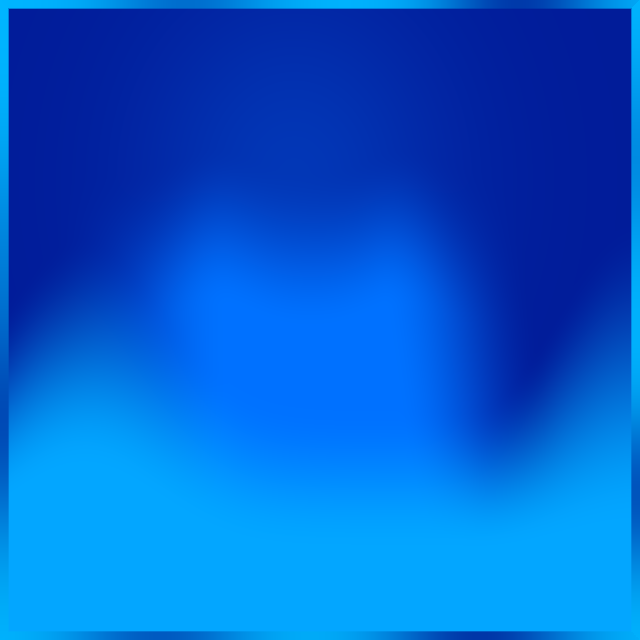
Reproduce this background procedurally as a three.js fragment shader.

```glsl
varying vec2 vUv;

const vec3 NAVY = vec3(0.005, 0.108, 0.60);
const vec3 INDIGO = vec3(0.008, 0.215, 0.715);
const vec3 AZURE = vec3(0.0, 0.445, 1.0);
const vec3 SKY = vec3(0.01, 0.65, 1.0);
const vec3 CYAN = vec3(0.0, 0.71, 1.0);
const vec3 FRAME_DEEP = vec3(0.0, 0.20, 0.65);
const float FRAME_WIDTH = 0.0135;

float bell(float x, float center, float width) {
  float d = (x - center) / width;
  return exp(-d * d);
}

float fall(float low, float high, float x) {
  return 1.0 - smoothstep(low, high, x);
}

// Soft column with two raised shoulders
float columnMask(vec2 p) {
  float shoulders = bell(p.x, 0.335, 0.08) + bell(p.x, 0.635, 0.08);
  float top = fall(0.48, 0.73, p.y - 0.04 * shoulders);
  float left = smoothstep(0.08, 0.36, p.x);
  float right = fall(0.60, 0.84, p.x + 0.15 * (p.y - 0.5));
  return top * left * right;
}

// Bright lower band that climbs towards both sides
float skyMask(vec2 p) {
  float leftRise = bell(p.x, 0.13, 0.17);
  float rightRise = smoothstep(0.74, 1.0, p.x);
  float level = 0.25 + 0.20 * leftRise + 0.17 * rightRise;
  float spread = 0.11 + 0.07 * leftRise + 0.13 * rightRise;
  return fall(level - spread, level + spread, p.y);
}

vec3 innerGlow(vec2 p) {
  float haze = bell(p.x, 0.46, 0.25) * bell(p.y, 0.72, 0.30);
  vec3 color = mix(NAVY, INDIGO, haze);
  color = mix(color, AZURE, columnMask(p));
  return mix(color, SKY, skyMask(p));
}

// Shadows running along each side of the frame
vec3 frameColor(vec2 p, vec2 edge) {
  float shade;
  if (edge.x < edge.y) {
    shade = p.x < 0.5
      ? 0.80 * bell(p.y, 0.34, 0.19) + 0.30 * bell(p.y, 0.62, 0.17)
      : 0.75 * bell(p.y, 0.23, 0.13) + 0.32 * bell(p.y, 0.75, 0.15);
  } else {
    shade = p.y > 0.5
      ? 0.55 * bell(p.x, 0.29, 0.13) + 0.95 * bell(p.x, 0.81, 0.13)
      : 0.70 * bell(p.x, 0.25, 0.14) + 0.98 * bell(p.x, 0.75, 0.15);
  }
  return mix(CYAN, FRAME_DEEP, clamp(shade, 0.0, 1.0));
}

void main() {
  vec2 edge = min(vUv, 1.0 - vUv);
  float inside = smoothstep(-0.001, 0.001, min(edge.x, edge.y) - FRAME_WIDTH);
  vec3 color = mix(frameColor(vUv, edge), innerGlow(vUv), inside);
  gl_FragColor = vec4(color, 1.0);
}
```
